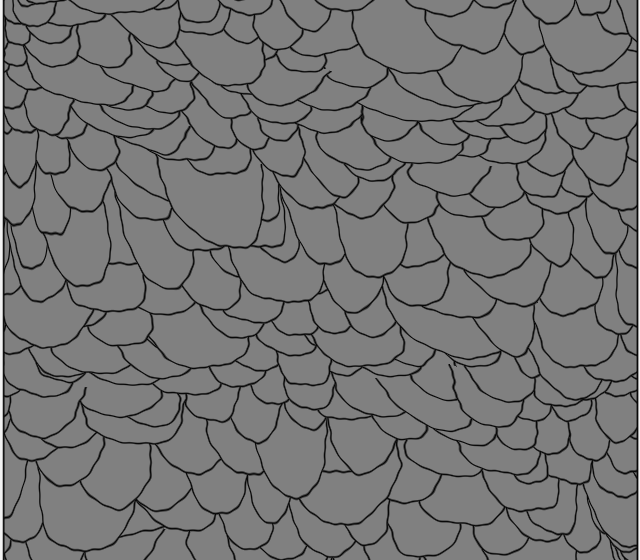
Give the GLSL for this pattern, as a Shadertoy shader.

```glsl
// Irregular overlapping scales in thin dark ink on grey, inside a narrow pale margin.
// Jittered cells each hold a rounded flap; higher flaps hide the lines of lower ones.
// Only sides and lower rims are inked, so some strokes end loose.

const vec3 GREY = vec3(0.502);
const vec3 INK = vec3(0.03);
const vec3 MARGIN = vec3(0.95);
const float ROW_STEP = 0.65;

vec4 hash4(vec2 cell) {
    vec4 h = fract(cell.xyxy * vec4(0.1031, 0.1030, 0.0973, 0.1099));
    h += dot(h, h.wzxy + 33.33);
    return fract((h.xxyz + h.yzzw) * h.zywx);
}

// Offset that makes the pattern finer around a corner
vec2 refine(vec2 fromCorner, float amount, float falloff) {
    return fromCorner * amount / (1.0 + falloff * dot(fromCorner, fromCorner));
}

// Two finer corners, slow swells of size, and a hand-drawn waver everywhere
vec2 warp(vec2 p) {
    vec2 topLeft = p - vec2(0.0, 1.0);
    vec2 bottomRight = p - vec2(iResolution.x / iResolution.y, 0.0);
    p += refine(topLeft, 1.0, 22.0) + refine(bottomRight, 0.4, 14.0);
    vec2 q = p * 11.2;
    q += 0.22 * sin(q * vec2(1.0, 1.2) + vec2(0.4, 2.1) + 0.6 * sin(q.yx * 0.8));
    return q + 0.014 * sin(q.yx * vec2(11.0, 9.0)) + 0.008 * sin(q.yx * 23.0);
}

// Signed distance to one flap; rank tells which flap lies on top
float flap(vec2 cell, vec2 q, out float rank) {
    vec4 place = hash4(cell + 71.0);
    vec4 form = hash4(cell + 193.0);
    vec2 centre = vec2(cell.x + 0.5 * mod(cell.y, 2.0), cell.y * ROW_STEP);
    centre += (place.xy - 0.5) * vec2(0.64, 0.44);
    float large = step(0.82, place.z);
    rank = centre.y + 0.3 * large + 0.15 * form.w;

    float tilt = (place.w - 0.5) * 0.75;
    vec2 v = mat2(cos(tilt), -sin(tilt), sin(tilt), cos(tilt)) * (q - centre);
    if (v.y > 0.6) return 9.0;

    // Superellipse below the centre, slightly flared straight sides above
    vec2 size = vec2(mix(0.42, 0.82, form.x), mix(0.38, 0.68, form.y)) * (1.0 + 0.4 * large);
    float power = mix(1.8, 3.7, form.z * form.z);
    size.x *= 1.0 + 0.2 * v.y;
    vec2 u = max(vec2(abs(v.x), -v.y) / size, 0.0001);
    float radius = pow(pow(u.x, power) + pow(u.y, power), 1.0 / power);
    vec2 slope = pow(u / radius, vec2(power - 1.0)) / size;
    return (radius - 1.0) / length(slope);
}

// Soft coverage of a stroke, from the distance to its middle in canvas heights
float stroke(float dist, float halfWidth) {
    return clamp((halfWidth - abs(dist)) * iResolution.y / 1.45 + 0.5, 0.0, 1.0);
}

void mainImage(out vec4 fragColor, in vec2 fragCoord) {
    vec2 p = fragCoord / iResolution.y;
    vec2 q = warp(p);
    float zoom = sqrt(abs(determinant(mat2(dFdx(q), dFdy(q))))) * iResolution.y;

    // First pass finds the flap on top, second the nearest rim it does not hide
    float row = floor(q.y / ROW_STEP + 0.5);
    float topRank = -1e3;
    float nearest = 9.0;
    for (int pass = 0; pass < 2; pass++) {
        for (int j = -2; j <= 2; j++) {
            for (int i = -2; i <= 2; i++) {
                float rank;
                float d = flap(vec2(floor(q.x) + float(i), row + float(j)), q, rank);
                if (pass == 0 && d < 0.0) topRank = max(topRank, rank);
                if (pass == 1 && rank >= topRank) nearest = min(nearest, abs(d));
            }
        }
    }
    vec3 color = mix(GREY, INK, stroke(nearest / zoom, 0.0015));

    // Pale side margins, each closed by an upright line
    float leftEdge = p.x - 0.0066;
    float rightEdge = iResolution.x / iResolution.y - 0.0045 - p.x;
    float inset = min(leftEdge, rightEdge);
    color = mix(MARGIN, color, clamp(inset * iResolution.y + 0.5, 0.0, 1.0));
    color = mix(color, INK, stroke(inset, 0.0015));
    fragColor = vec4(color, 1.0);
}
```
